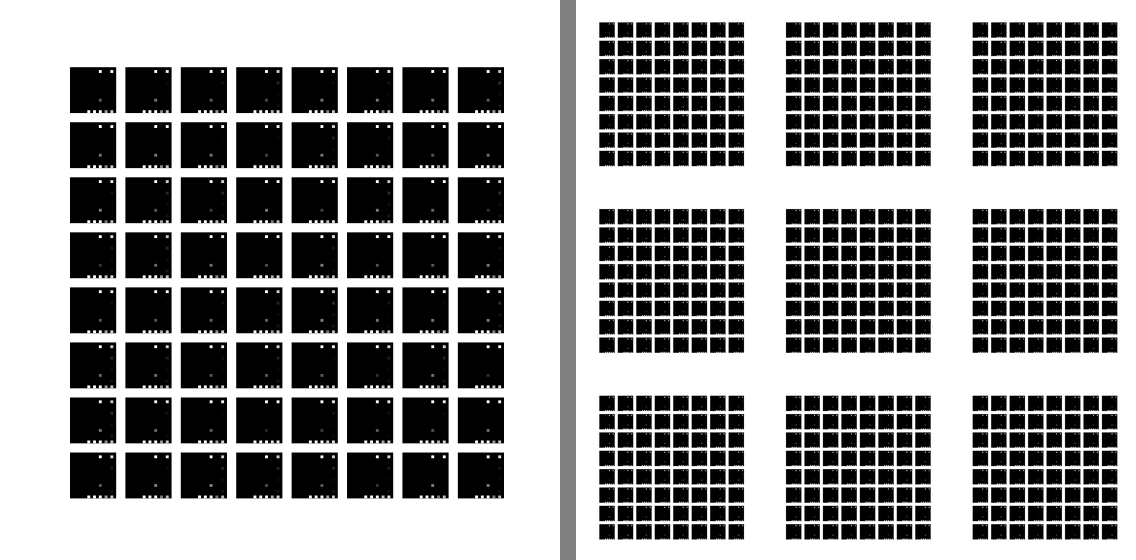
Left: one tile. Right: repeated 3 by 3.
Write a Shadertoy shader that draws this pattern.

```glsl
const float TILES = 8.0;                    // tiles across and down
const float CELLS = 16.0;                   // cells across one tile
const vec2  GRID_START = vec2(0.125, 0.12); // left and top margins
const vec2  GRID_SIZE = vec2(0.775, 0.77);
const float GAP_RATIO = 0.2;                // gap relative to the tile size
const vec3  PAPER = vec3(1.0);
const vec3  INK = vec3(0.0);
const float MAX_SPOT = 0.52;                // brightest lone spot
const float SPOT_BIAS = 0.4;                // below 1 makes faint spots rare
const float MAX_GLOW = 0.18;                // brightest faint cell at the right
const float GLOW_BIAS = 1.5;

const vec2 TILE_SIZE = GRID_SIZE / (TILES + GAP_RATIO * (TILES - 1.0));
const vec2 GAP = TILE_SIZE * GAP_RATIO;
const vec2 PITCH = TILE_SIZE + GAP;

float hash(vec2 p) {
    vec3 q = fract(p.xyx * vec3(0.1031, 0.1030, 0.0973));
    q += dot(q, q.yzx + 33.33);
    return fract((q.x + q.y) * q.z);
}

// Antialiased coverage of a box given by its lower corner and size
float boxCover(vec2 p, vec2 corner, vec2 size, vec2 pixel) {
    vec2 inside = 0.5 * size - abs(p - corner - 0.5 * size);
    vec2 cover = clamp(inside / pixel + 0.5, 0.0, 1.0);
    return cover.x * cover.y;
}

float cellCover(vec2 p, float column, float row, vec2 pixel) {
    return boxCover(p, vec2(column, row), vec2(1.0), pixel);
}

// Summed brightness of the lit cells; rows count down from the top
float litCells(vec2 p, vec2 pixel, float spot, float glow) {
    float light = 0.0;

    // Dashed bottom row, its last two cells dimmed as the spot brightens
    for (int i = 0; i < 5; i++) {
        float level = i == 3 ? 1.0 - spot : i == 4 ? 1.0 - 0.5 * spot : 1.0;
        light += level * cellCover(p, 6.0 + 2.0 * float(i), 15.0, pixel);
    }

    // Right column: one bright cell above three faint ones
    for (int i = 0; i < 4; i++) {
        float level = i == 0 ? 1.0 - 1.2 * glow
                    : i == 1 ? glow
                    : i == 2 ? 0.3 * glow : 0.5 * glow;
        light += level * cellCover(p, 14.0, 1.0 + 4.0 * float(i), pixel);
    }

    // Inner column: a white cell and the grey spot
    light += cellCover(p, 10.0, 1.0, pixel);
    light += spot * cellCover(p, 10.0, 11.0, pixel);
    return light;
}

void mainImage(out vec4 fragColor, in vec2 fragCoord) {
    vec2 pixel = 1.0 / iResolution.xy;
    vec2 uv = fract(fragCoord * pixel);
    vec2 p = vec2(uv.x, 1.0 - uv.y) - GRID_START;

    // Nearest tile, split in the middle of each gap
    vec2 tile = clamp(floor((p + 0.5 * GAP) / PITCH), 0.0, TILES - 1.0);
    vec2 local = p - tile * PITCH;

    // Brightness differs from tile to tile
    float spot = MAX_SPOT * pow(hash(tile + 3.7), SPOT_BIAS);
    float glow = MAX_GLOW * pow(hash(tile + 41.3), GLOW_BIAS);

    vec2 toCells = CELLS / TILE_SIZE;
    float light = litCells(local * toCells, pixel * toCells, spot, glow);
    vec3 tileColor = mix(INK, PAPER, clamp(light, 0.0, 1.0));
    float tileCover = boxCover(local, vec2(0.0), TILE_SIZE, pixel);
    fragColor = vec4(mix(PAPER, tileColor, tileCover), 1.0);
}
```
